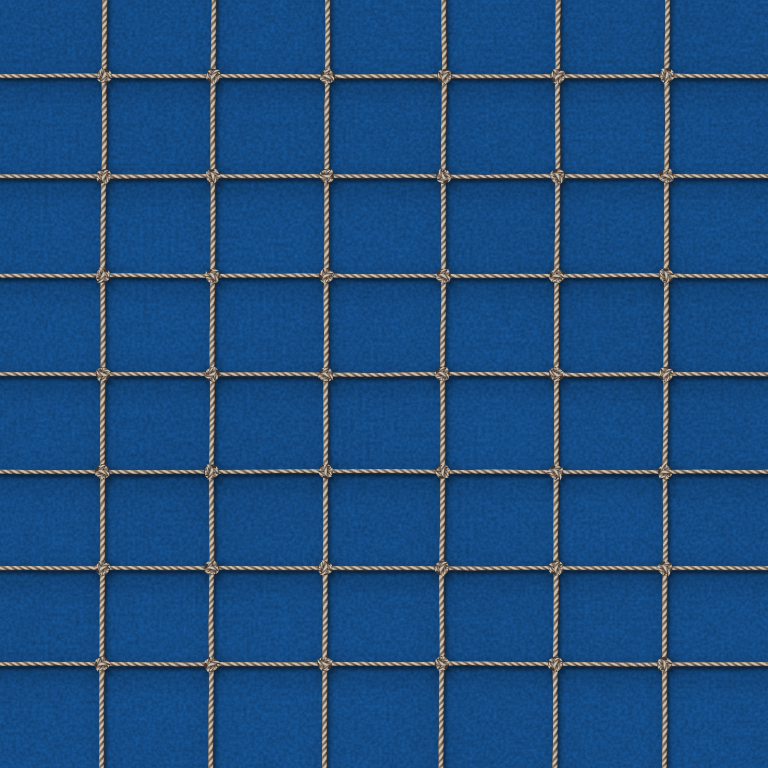
This pattern is drawn by a three.js fragment shader. Its source:

```glsl
varying vec2 vUv;

vec2 hash2(vec2 p) {
  return fract(sin(vec2(dot(p, vec2(127.1, 311.7)), dot(p, vec2(269.5, 183.3)))) * 43758.5);
}

vec2 gradientAt(vec2 cell) {
  float angle = 6.2832 * hash2(cell).x;
  return vec2(cos(angle), sin(angle));
}

float gradientNoise(vec2 p) {
  vec2 i = floor(p), f = fract(p);
  vec2 u = f * f * f * (f * (f * 6.0 - 15.0) + 10.0);
  vec2 e = vec2(1.0, 0.0);
  float low = mix(dot(gradientAt(i), f), dot(gradientAt(i + e), f - e), u.x);
  float high = mix(dot(gradientAt(i + e.yx), f - e.yx), dot(gradientAt(i + 1.0), f - 1.0), u.x);
  return mix(low, high, u.y);
}

// Slightly uneven cord positions
float columnX(float i, float y) {
  return 0.134 + 0.1466 * i - 0.0045 * sin(1.2566 * i) + 0.004 * (y - 0.5)
    + 0.0014 * gradientNoise(vec2(i * 7.3 + 0.4, y * 9.0));
}

float rowY(float j, float x) {
  return 0.1354 + 0.1276 * j - 0.0055 * sin(0.5236 * j)
    + 0.0014 * gradientNoise(vec2(x * 9.0, j * 5.7 + 40.3));
}

// Twisted cord, q = (along, across), lit from positive across
vec4 cord(vec2 q, float halfWidth, float pitch) {
  float v = q.y / halfWidth;
  float body = sqrt(max(0.0, 1.0 - v * v));
  float strand = 0.5 + 0.5 * cos(6.2832 * (q.x / pitch + 0.45 * v));
  float tone = body * (0.28 + 0.72 * strand) + 0.15 * v;
  vec3 color = mix(vec3(0.25, 0.20, 0.17), vec3(0.55, 0.49, 0.44), smoothstep(0.05, 0.45, tone));
  color = mix(color, vec3(0.80, 0.75, 0.67), smoothstep(0.45, 0.9, tone));
  return vec4(color, 1.0 - smoothstep(-0.0009, 0.0009, abs(q.y) - halfWidth));
}

// Knot of wrapped loops over a dark core
vec3 addKnot(vec3 color, vec2 d, vec2 id) {
  vec2 seed = hash2(id + 3.7);
  float lump = 0.0018 * gradientNoise(d * 140.0 + id * 9.1);
  color = mix(color, vec3(0.26, 0.21, 0.18), 1.0 - smoothstep(-0.001, 0.001, length(d) - 0.0092 - lump));
  for (int k = 0; k < 5; k++) {
    float n = float(k);
    float angle = 2.4 * n + 6.2832 * seed.x;
    vec2 axis = vec2(cos(angle), sin(angle));
    vec2 q = vec2(dot(d, axis), dot(d, vec2(-axis.y, axis.x)));
    q.y -= 0.006 * (1.0 - n / 4.0) - 45.0 * q.x * q.x;
    float reach = 0.0078 + 0.002 * fract(seed.y + n * 0.37);
    vec4 loop = cord(q, 0.0029, 0.0095);
    loop.a *= 1.0 - smoothstep(-0.001, 0.001, abs(q.x) - reach);
    color = mix(color, loop.rgb, loop.a);
  }
  return color;
}

float softBand(float x, float width) {
  return exp(-x * x / (width * width));
}

void main() {
  vec2 p = vUv;

  // Nearest column and row, and offset from their crossing
  vec2 id = floor((p - vec2(0.134, 0.1315)) / vec2(0.1466, 0.1276) + 0.5);
  id = clamp(id, vec2(0.0), vec2(5.0, 6.0));
  vec2 d = p - vec2(columnX(id.x, p.y), rowY(id.y, p.x));

  // Grainy blue cloth
  float grain = 0.17 * gradientNoise(p * 193.0) + 0.13 * gradientNoise(p * 317.0 + 11.3)
    + 0.05 * gradientNoise(p * vec2(45.0, 70.0)) + 0.04 * gradientNoise(p * 4.0);
  vec3 color = vec3(0.078, 0.298, 0.53) * (1.0 + grain);

  // Shadows fall below and to the right
  float shade = 0.42 * softBand(d.y + 0.004, 0.0045);
  shade = max(shade, 0.36 * softBand(d.x - 0.003, 0.0048));
  shade = max(shade, 0.5 * softBand(length(d - vec2(0.003, -0.004)), 0.0115));
  shade += 0.10 * softBand(d.y + 0.012, 0.02) + 0.04 * softBand(d.x, 0.02);
  color *= 1.0 - shade;

  // Cords with uneven twist
  float slipX = 0.006 * gradientNoise(vec2(p.x * 28.0, id.y * 3.3 + 0.5));
  float slipY = 0.006 * gradientNoise(vec2(id.x * 3.3 + 0.5, p.y * 28.0));
  float thickness = 1.0 + 0.16 * gradientNoise(p * 45.0);
  vec4 across = cord(vec2(p.x + slipX, d.y), 0.0029 * thickness, 0.0108);
  vec4 upright = cord(vec2(p.y + slipY, -d.x), 0.0036 * thickness, 0.0092);
  color = mix(color, across.rgb, across.a);
  color = mix(color, upright.rgb, upright.a);

  color = addKnot(color, d, id);
  gl_FragColor = vec4(color, 1.0);
}
```
